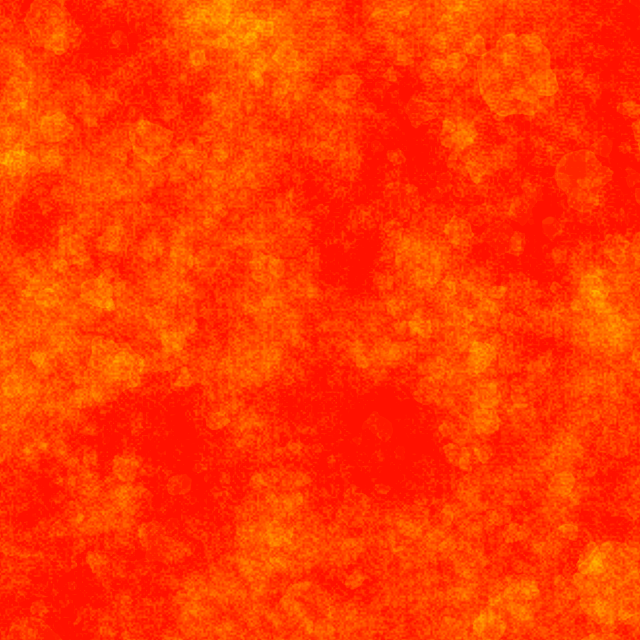
A Shadertoy shader for this texture:

```glsl
// Molten lava surface: cloudy red-orange noise, fine grain and lobed glowing blobs.

#define CLOUD_SCALE 4.2
#define CLOUD_GAIN 0.74
#define CLOUD_AMOUNT 0.36
#define GRAIN_SCALE 310.0
#define GRAIN_AMOUNT 0.25
#define BASE_HEAT 0.175
#define MIN_HEAT 0.068
#define BLOB_HEAT 0.18
#define RIM_HEAT 0.25
#define WARP_AMOUNT 0.011

float hash(vec2 p) {
    return fract(sin(dot(p, vec2(127.1, 311.7))) * 43758.5453);
}

vec2 hash2(vec2 p) {
    return vec2(hash(p), hash(p + 57.3));
}

float noise(vec2 p) {
    vec2 cell = floor(p);
    vec2 f = fract(p);
    f = f * f * (3.0 - 2.0 * f);
    float bottom = mix(hash(cell), hash(cell + vec2(1, 0)), f.x);
    float top = mix(hash(cell + vec2(0, 1)), hash(cell + vec2(1, 1)), f.x);
    return mix(bottom, top, f.y);
}

// Rough clouds centred on zero, rotated at each octave to hide the lattice.
float clouds(vec2 p) {
    const mat2 turn = mat2(0.8, 0.6, -0.6, 0.8);
    float sum = 0.0;
    float amplitude = CLOUD_AMOUNT;
    p = turn * p * CLOUD_SCALE;
    for (int octave = 0; octave < 7; octave++) {
        sum += amplitude * (noise(p) - 0.5);
        p = turn * p * 2.03 + 17.7;
        amplitude *= CLOUD_GAIN;
    }
    return sum;
}

// Scattered blobs with lobed outlines and a faint bright rim.
float blobs(vec2 p, float scale, float density, float seed) {
    p = p * scale + seed;
    vec2 home = floor(p);
    float edge = 0.0018 * scale;
    float glow = 0.0;
    for (int y = -1; y <= 1; y++) {
        for (int x = -1; x <= 1; x++) {
            vec2 id = home + vec2(x, y);
            float clumping = 2.0 * noise(id * 0.35 + seed);
            if (hash(id + 9.1) > density * clumping) continue;
            vec2 offset = p - id - 0.1 - 0.8 * hash2(id + 3.7);
            vec2 direction = offset / max(length(offset), 0.001);
            float lobes = 0.75 + 0.5 * noise(direction * 1.9 + id * 7.3);
            float radius = mix(0.2, 0.5, hash(id + 21.5)) * lobes;
            float dist = length(offset) - radius;
            float fill = 1.0 - smoothstep(-edge, edge, dist);
            float rim = fill * smoothstep(-4.0 * edge, 0.0, dist);
            float strength = mix(0.4, 1.0, hash(id + 33.9));
            glow = max(glow, strength * (fill + RIM_HEAT * rim));
        }
    }
    return glow;
}

void mainImage(out vec4 fragColor, in vec2 fragCoord) {
    vec2 uv = fragCoord / iResolution.y;

    // Ragged outlines
    vec2 warp = vec2(noise(uv * 36.0), noise(uv * 36.0 + 40.0)) - 0.5;
    warp += 0.5 * (vec2(noise(uv * 120.0 + 8.0), noise(uv * 120.0 + 71.0)) - 0.5);
    vec2 warped = uv + WARP_AMOUNT * warp;

    // Clouds and grain, kept from sinking so far that they hide the blobs
    float heat = BASE_HEAT + clouds(uv + 2.3);
    heat += GRAIN_AMOUNT * (noise(uv * GRAIN_SCALE) - 0.5);
    heat = max(heat, MIN_HEAT - 0.06);

    // Blobs from large to small
    heat += BLOB_HEAT * blobs(warped, 8.0, 0.16, 5.0);
    heat += 0.7 * BLOB_HEAT * blobs(warped, 19.0, 0.42, 31.0);
    heat += 0.55 * BLOB_HEAT * blobs(warped, 38.0, 0.32, 83.0);

    fragColor = vec4(1.0, clamp(heat, MIN_HEAT, 0.8), 0.0, 1.0);
}
```
